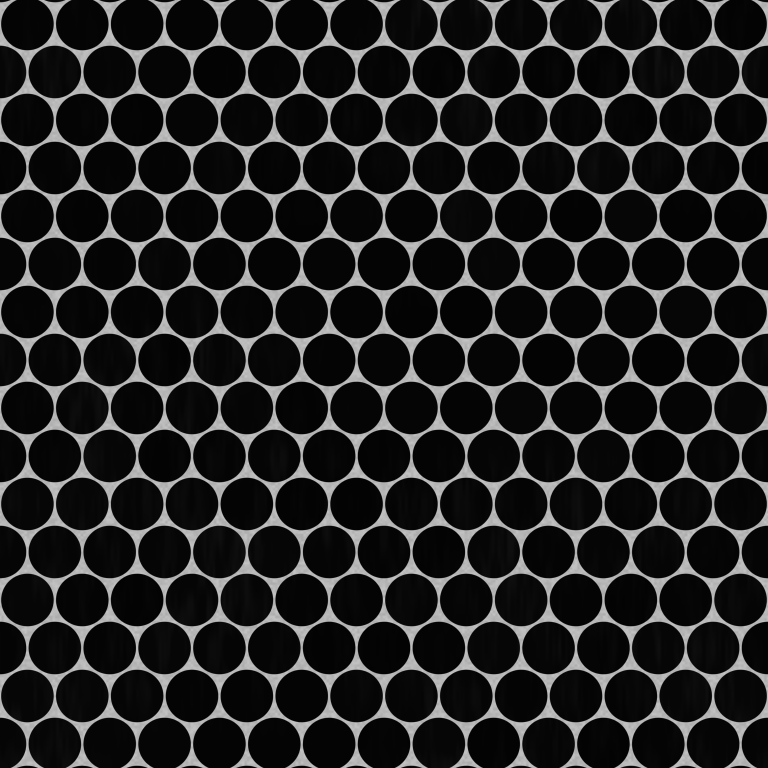
This pattern is drawn by a WebGL 2 fragment shader. Its source:

```glsl
#version 300 es
precision highp float;

uniform vec2 u_resolution;
out vec4 outColor;

// Layout, in canvas units
const vec2 TILE_COUNT = vec2(14.0, 16.0);   // columns and rows, rows must be even
const float TILE_RADIUS = 0.0342;
const float EDGE_SOFTNESS = 0.0009;

// Colours
const vec3 GROUT_COLOR = vec3(0.72);
const vec3 TILE_COLOR = vec3(0.012);

// Wear
const float TILE_TONE = 0.012;              // brightness spread between tiles
const float STREAK_STRENGTH = 0.045;
const vec2 BROAD_STREAKS = vec2(84.0, 20.0);
const vec2 FINE_STREAKS = vec2(240.0, 32.0);
const vec2 PATCHES = vec2(5.0, 6.0);
const vec2 GROUT_GRAIN = vec2(300.0);
const float GRAIN_STRENGTH = 0.09;

float hash(vec2 p) {
    return fract(sin(dot(p, vec2(127.1, 311.7))) * 43758.5453);
}

// Value noise that wraps after a whole number of cells
float wrapNoise(vec2 uv, vec2 period, float seed) {
    vec2 p = uv * period;
    vec2 cell = floor(p);
    vec2 f = fract(p);
    f = f * f * (3.0 - 2.0 * f);
    vec2 lo = mod(cell, period) + seed;
    vec2 hi = mod(cell + 1.0, period) + seed;
    return mix(mix(hash(lo), hash(vec2(hi.x, lo.y)), f.x),
               mix(hash(vec2(lo.x, hi.y)), hash(hi), f.x), f.y);
}

// Signed distance to the nearest tile; also returns its wrapped index
float nearestTile(vec2 uv, out vec2 tileId) {
    float nearest = 1.0;
    tileId = vec2(0.0);
    for (int i = -1; i <= 1; i++) {
        float row = floor(uv.y * TILE_COUNT.y) + float(i);
        float shift = 0.5 * mod(row, 2.0);
        float column = floor(uv.x * TILE_COUNT.x - shift + 0.5);
        vec2 center = vec2(column + shift, row + 0.5) / TILE_COUNT;
        float d = length(uv - center) - TILE_RADIUS;
        if (d < nearest) {
            nearest = d;
            tileId = mod(vec2(column, row), TILE_COUNT);
        }
    }
    return nearest;
}

// Black glaze with faint vertical streaks, different on each tile
vec3 tileSurface(vec2 uv, vec2 tileId) {
    float tone = hash(tileId + 17.0);
    float seed = floor(tone * 97.0);
    float broad = wrapNoise(uv, BROAD_STREAKS, seed);
    float fine = wrapNoise(uv, FINE_STREAKS, seed + 31.0);
    float streak = smoothstep(0.35, 1.0, 0.6 * broad + 0.4 * fine);
    float patchAmount = smoothstep(0.25, 0.85, wrapNoise(uv, PATCHES, 5.0));
    float wear = STREAK_STRENGTH * streak * patchAmount * (0.3 + 0.7 * tone);
    return TILE_COLOR + TILE_TONE * tone + wear;
}

vec3 groutSurface(vec2 uv) {
    float grain = wrapNoise(uv, GROUT_GRAIN, 3.0) - 0.5;
    return GROUT_COLOR + GRAIN_STRENGTH * grain;
}

void main() {
    vec2 uv = gl_FragCoord.xy / u_resolution;
    float pixel = 1.0 / min(u_resolution.x, u_resolution.y);

    vec2 tileId;
    float d = nearestTile(uv, tileId);
    float edge = max(EDGE_SOFTNESS, 0.7 * pixel);
    float grout = smoothstep(-edge, edge, d);

    outColor = vec4(mix(tileSurface(uv, tileId), groutSurface(uv), grout), 1.0);
}
```
